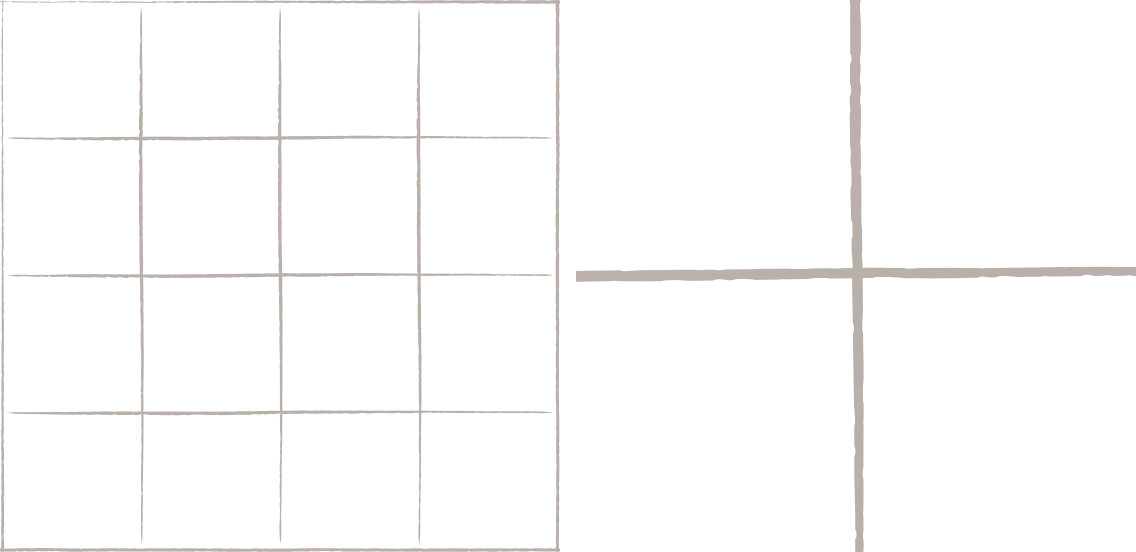
Left, the full canvas; right, a detail of the centre.
This pattern is drawn by a Shadertoy shader. Its source:

```glsl
// A four by four grid drawn with a dry brush: three tapered strokes each way inside
// a worn frame. Each stroke is the pixel coverage between two edges chipped by noise.
// Lengths across a stroke are in thousandths of the canvas width.

float hash(int n, int seed) {
    uint h = uint(n) * 747796405u + uint(seed) * 2891336453u;
    h = (h ^ (h >> 15)) * 2246822519u;
    h = (h ^ (h >> 13)) * 3266489917u;
    return float((h ^ (h >> 16)) & 65535u) / 65535.0;
}

float noise(float x, int seed) {
    float f = fract(x);
    int n = int(floor(x));
    return mix(hash(n, seed), hash(n + 1, seed), f * f * (3.0 - 2.0 * f));
}

// Depth bitten out of an edge: broad unevenness plus small chips
float chips(float t, int seed) {
    return 0.7 * noise(t * 45.0, seed) + 1.3 * smoothstep(0.5, 0.95, noise(t * 160.0, seed + 1));
}

// Coverage at distance s from the axis; wear acts on the lower and upper edge
float stroke(float t, float s, float halfWidth, vec2 wear, int seed) {
    float px = 1000.0 / iResolution.x;
    s -= 0.9 * (noise(t * 14.0, seed + 7) - 0.5);
    float lower = -halfWidth + wear.x * chips(t, seed);
    float upper = halfWidth - wear.y * chips(t, seed + 3);
    return clamp((min(upper, s + 0.5 * px) - max(lower, s - 0.5 * px)) / px, 0.0, 1.0);
}

// Inner line: swells from a thin start, thins out again and bows along its length
float innerStroke(float t, float s, int seed) {
    float swell = mix(0.45, 1.0, smoothstep(0.0, 0.22, t)) * mix(1.0, 0.5, smoothstep(0.42, 0.95, t));
    float ends = smoothstep(0.007, 0.03, t) * smoothstep(0.995, 0.97, t);
    float rough = smoothstep(0.03, 0.1, t) * (1.0 - 0.65 * smoothstep(0.22, 0.4, t));
    return stroke(t, s + 1.4 * sin(6.2832 * t), 3.4 * swell * ends, vec2(0.25 + 0.9 * rough, 0.35), seed);
}

void mainImage(out vec4 fragColor, in vec2 fragCoord) {
    vec2 uv = fragCoord / iResolution.xy;
    float right = uv.x, down = 1.0 - uv.y;
    float height = 1000.0 * iResolution.y / iResolution.x;
    float ink = 0.0;

    // Inner lines, running down and to the right
    for (int i = 1; i < 4; i++) {
        float k = float(i);
        ink = max(ink, innerStroke(down, 1000.0 * (right - 0.0046 - 0.248 * k), 20 * i));
        ink = max(ink, innerStroke(right, height * (0.0013 + 0.2487 * k - down), 20 * i + 100));
    }

    // Frame: left and top start faint, right and bottom stay full
    ink = max(ink, stroke(down, 1000.0 * right - 4.6, mix(1.2, 2.9, down), vec2(0.5, 0.7), 211));
    ink = max(ink, stroke(down, 1000.0 * right - 995.7, mix(3.5, 2.9, down), vec2(0.5), 231));
    ink = max(ink, stroke(right, height * (0.0035 - down), mix(0.9, 3.5, right), vec2(0.6), 251));
    ink = max(ink, stroke(right, height * (0.9962 - down), 3.1, vec2(0.5), 271));

    // Warm grey ink with a slight drift of hue
    float hue = noise(right * 9.0 + down * 13.0, 301);
    vec3 inkColor = mix(vec3(0.715, 0.69, 0.66), vec3(0.74, 0.69, 0.68), hue);
    fragColor = vec4(mix(vec3(1.0), inkColor, ink), 1.0);
}
```
